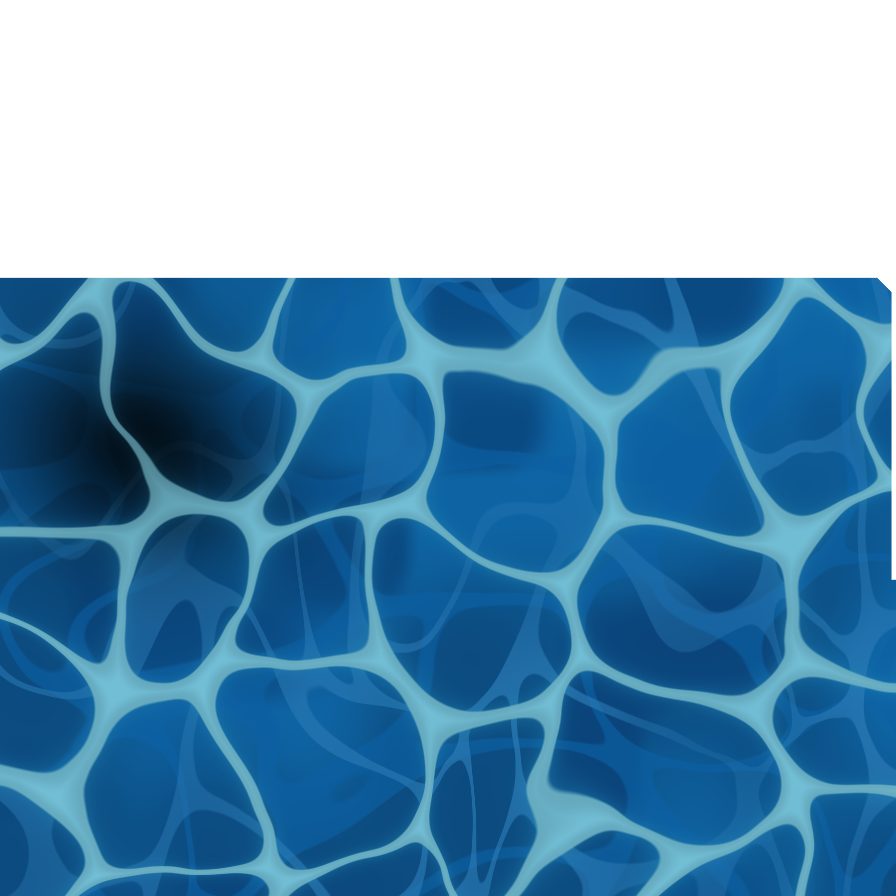
Reproduce this texture procedurally as a Shadertoy shader.

```glsl
// Pool water with layered light caustics below a blank white band.
#define CELLS 5.3
#define ROUNDING 13.0
#define LINE_WIDTH 0.024
#define WATER_TOP 0.69
#define DEEP vec3(0.045, 0.295, 0.500)
#define MID vec3(0.055, 0.395, 0.645)
#define SHADOW vec3(0.035, 0.255, 0.470)
#define FAINT vec3(0.045, 0.375, 0.640)
#define VEIL vec3(0.170, 0.480, 0.710)
#define GLOW vec3(0.130, 0.530, 0.720)
#define LIGHT vec3(0.450, 0.735, 0.815)

vec2 hash2(vec2 p) {
    p = vec2(dot(p, vec2(127.1, 311.7)), dot(p, vec2(269.5, 183.3)));
    return fract(sin(p) * 43758.5453);
}

vec2 noise2(vec2 p) {
    vec2 i = floor(p), f = fract(p);
    f = f * f * f * (f * (f * 6.0 - 15.0) + 10.0);
    vec2 low = mix(hash2(i), hash2(i + vec2(1, 0)), f.x);
    vec2 high = mix(hash2(i + vec2(0, 1)), hash2(i + vec2(1, 1)), f.x);
    return mix(low, high, f.y);
}

vec2 cellPoint(vec2 cell) {
    return cell + 0.5 + 0.78 * (hash2(cell) - 0.5);
}

// Distance to the cell borders, blended so that corners are round and joints thick
float borderDistance(vec2 p) {
    vec2 home = floor(p), nearestCell = home, nearest = vec2(0.0);
    float best = 1e3;
    for (int y = -1; y <= 1; y++)
    for (int x = -1; x <= 1; x++) {
        vec2 cell = home + vec2(x, y);
        vec2 r = cellPoint(cell) - p;
        if (dot(r, r) < best) {
            best = dot(r, r);
            nearest = r;
            nearestCell = cell;
        }
    }
    float sum = 0.0;
    for (int y = -2; y <= 2; y++)
    for (int x = -2; x <= 2; x++) {
        if (x == 0 && y == 0) continue;
        vec2 r = cellPoint(nearestCell + vec2(x, y)) - p;
        float d = dot(0.5 * (nearest + r), normalize(r - nearest));
        sum += exp(-ROUNDING * d);
    }
    return -log(sum) / ROUNDING;
}

// Caustic net with its cells bent by noise
float caustic(vec2 p, float bend, float frequency) {
    p += bend * (noise2(p * frequency) - 0.5);
    p += 0.05 * (noise2(p * 4.0 + 9.0) - 0.5);
    return borderDistance(p);
}

float strand(float d, float width, float soft) {
    return 1.0 - smoothstep(width - soft, width + soft, d);
}

// Signed distance to a box given by two corners
float box(vec2 p, vec2 low, vec2 high) {
    vec2 q = abs(p - 0.5 * (low + high)) - 0.5 * (high - low);
    return max(q.x, q.y);
}

void mainImage(out vec4 fragColor, in vec2 fragCoord) {
    vec2 uv = fragCoord / iResolution.xy;
    float pixel = 1.0 / iResolution.y;
    float soft = max(0.007, CELLS * pixel * 0.8);
    vec2 p = uv * CELLS;

    // Water body: broad tone and soft dark patches
    float tone = noise2(uv * 3.6 + 4.0).x * 0.7 + noise2(uv * 8.0 + 17.0).y * 0.3;
    vec3 col = mix(DEEP, MID, smoothstep(0.28, 0.72, tone));
    float patches = smoothstep(0.56, 0.85, noise2(uv * 7.5 + 31.0).x);
    col = mix(col, SHADOW, 0.75 * patches);

    // Two pale nets at greater depth
    float deepNet = caustic(p * vec2(0.85, 1.0) + 43.0, 1.2, 0.9);
    col = mix(col, FAINT, 0.65 * strand(deepNet, 0.035, soft * 1.5));
    float veilNet = caustic(p * vec2(1.05, 0.8) + 71.3, 1.5, 0.95);
    float veilFade = mix(0.25, 0.75, noise2(uv * 5.0 + 53.0).y);
    col = mix(col, VEIL, veilFade * strand(veilNet, 0.026, soft));

    // Dark hollow at the left
    vec2 q = (uv - vec2(0.15, 0.51)) / vec2(0.125, 0.11);
    float hollow = exp(-dot(q, q));
    vec2 s = (uv - vec2(0.25, 0.43)) / vec2(0.11, 0.09);
    col *= 1.0 - 0.80 * hollow - 0.18 * exp(-dot(s, s));

    // Bright net at the surface with a soft halo
    float net = caustic(p + vec2(12.4, 5.7), 0.45, 1.3);
    float width = LINE_WIDTH * mix(0.75, 1.35, noise2(p * 1.5 + 83.0).x);
    float halo = exp(-max(net - width, 0.0) * 24.0);
    col = mix(col, GLOW, 0.36 * halo * (1.0 - 0.6 * hollow));
    vec3 light = LIGHT * (1.0 - 0.22 * hollow);
    light *= mix(0.93, 1.04, smoothstep(0.02, -0.05, net) );
    col = mix(col, light, 0.94 * strand(net, width, soft));

    // White band, right margin and cut corner
    float edge = box(uv, vec2(-1.0, -1.0), vec2(0.995, WATER_TOP));
    edge = max(edge, (uv.x + uv.y - 0.979 - WATER_TOP) * 0.7071);
    edge = min(edge, box(uv, vec2(-1.0, -1.0), vec2(2.0, 0.353)));
    col = mix(col, vec3(1.0), smoothstep(-0.5 * pixel, 0.5 * pixel, edge));

    fragColor = vec4(col, 1.0);
}
```
